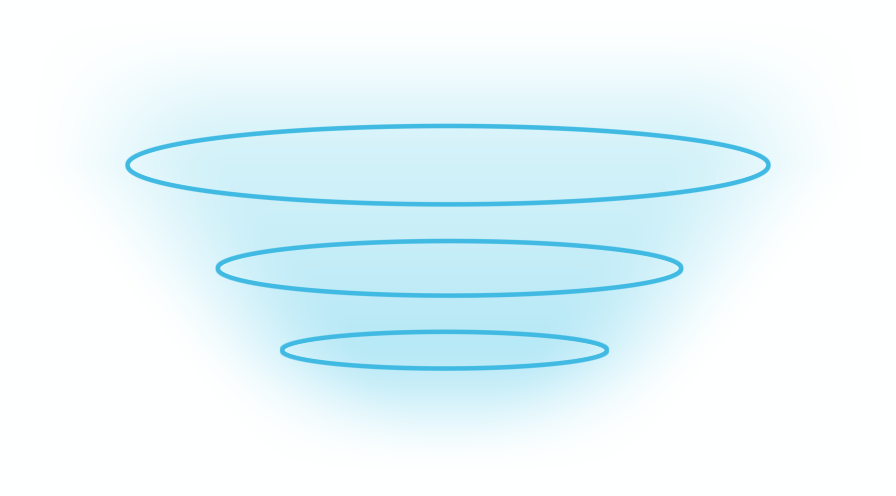
Give the GLSL for this background, as a Shadertoy shader.

```glsl
// Three stacked cyan ellipse outlines over a soft funnel-shaped glow on white.

const vec3 PAPER = vec3(0.995, 1.0, 1.0);
const vec3 GLOW_TOP = vec3(0.83, 0.948, 0.976);
const vec3 GLOW_BOTTOM = vec3(0.71, 0.908, 0.964);
const vec3 LINE = vec3(0.25, 0.73, 0.885);

const int RING_COUNT = 3;
// Each ring: centre x, centre y, radius x, radius y (canvas heights)
const vec4 RINGS[RING_COUNT] = vec4[](
    vec4( 0.000,  0.167, 0.646, 0.079),
    vec4( 0.003, -0.041, 0.467, 0.055),
    vec4(-0.007, -0.206, 0.327, 0.037)
);

// Falls smoothly from 1 inside to 0 outside, centred on distance zero
float softEdge(float dist, float blur) {
    return 1.0 - smoothstep(-blur, blur, dist);
}

// First-order distance to an ellipse outline
float ellipseDistance(vec2 p, vec2 radii) {
    float k = length(p / radii);
    float slope = length(p / (radii * radii));
    return k * (k - 1.0) / max(slope, 1e-4);
}

// Blurred trapezoid: straight shoulders above, tapering sides below
float funnelGlow(vec2 p, float shoulderY, float halfWidth, float taper, float blur) {
    float width = halfWidth + taper * min(p.y - shoulderY, 0.0);
    float side = (abs(p.x) - width) * inversesqrt(1.0 + taper * taper);
    float top = p.y - 0.318;
    float bottom = -0.32 - p.y;
    return softEdge(side, blur) * softEdge(top, blur * 0.95) * softEdge(bottom, blur * 0.85);
}

float ringStroke(vec2 p, vec4 ring, float halfLine, float pixel) {
    float dist = abs(ellipseDistance(p - ring.xy, ring.zw)) - halfLine;
    return softEdge(dist, pixel * 0.75);
}

void mainImage(out vec4 fragColor, in vec2 fragCoord) {
    vec2 p = (fragCoord - 0.5 * iResolution.xy) / iResolution.y;
    float pixel = 1.0 / iResolution.y;

    // Glow, deepening towards the bottom
    vec3 glowColor = mix(GLOW_BOTTOM, GLOW_TOP, smoothstep(-0.3, 0.26, p.y));
    float glow = funnelGlow(p, 0.167, 0.645, 0.79, 0.16);
    vec3 color = mix(PAPER, glowColor, glow);

    // Ring outlines
    for (int i = 0; i < RING_COUNT; i++) {
        color = mix(color, LINE, ringStroke(p, RINGS[i], 0.0046, pixel));
    }

    fragColor = vec4(color, 1.0);
}
```
